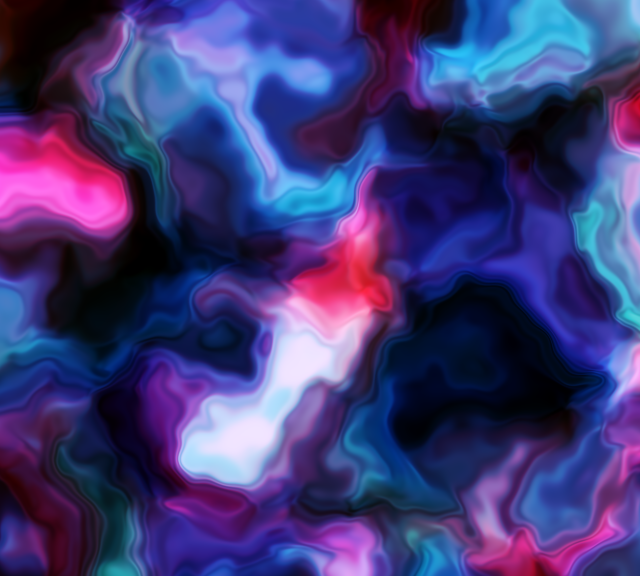
This background is drawn by a WebGL 2 fragment shader. Its source:

```glsl
#version 300 es
precision highp float;

uniform vec2 u_resolution;
out vec4 fragColor;

float hash(float n) {
    return fract(sin(n * 12.9898) * 43758.55);
}

// Layered sine waves in scattered directions, close to unit variance
float waves(vec2 p, float seed) {
    float sum = 0.0, frequency = 10.5, amplitude = 0.83;
    for (int i = 0; i < 15; i++) {
        float n = float(i);
        float angle = n * 2.4 + seed * 1.37;
        float phase = 6.2832 * hash(n + seed * 17.3);
        sum += amplitude * sin(frequency * dot(p, vec2(cos(angle), sin(angle))) + phase);
        frequency *= 1.2;
        amplitude *= 0.81;
    }
    return sum;
}

vec2 waves2(vec2 p, float seed) {
    return vec2(waves(p, seed), waves(p, seed + 1.0));
}

void main() {
    vec2 p = gl_FragCoord.xy / u_resolution.y;

    // Two rounds of warping fold the field into liquid shapes
    vec2 folded = p + 0.05 * waves2(p, 1.0);
    folded += 0.024 * waves2(folded, 4.0);

    float light = waves(folded, 7.0);
    float warmth = waves(folded + 0.012 * light, 9.0);
    float tint = waves(folded, 12.0);

    // Thin inner bands follow the folds
    light += 0.17 * sin(8.0 * warmth + 3.0 * tint);
    warmth += 0.16 * sin(7.0 * light - 2.0 * tint);

    // Shared light links the channels, warmth parts red from cyan
    float red = 0.2 * exp(0.92 * (0.85 * light + 0.53 * warmth)) - 0.03;
    float green = 0.22 * exp(0.92 * (0.92 * light - 0.42 * warmth)) - 0.045;
    float blue = smoothstep(-1.85, 2.15, 0.88 * light - 0.25 * warmth + 0.3 * tint);

    // Soft shoulder keeps the brightest parts from clipping flat
    vec3 color = max(vec3(red, green, blue), 0.0);
    color.rg = mix(color.rg, 1.0 - 0.5 * exp(1.0 - 2.0 * color.rg), step(0.5, color.rg));
    color.g *= 0.9;

    fragColor = vec4(clamp(color, 0.0, 1.0), 1.0);
}
```
